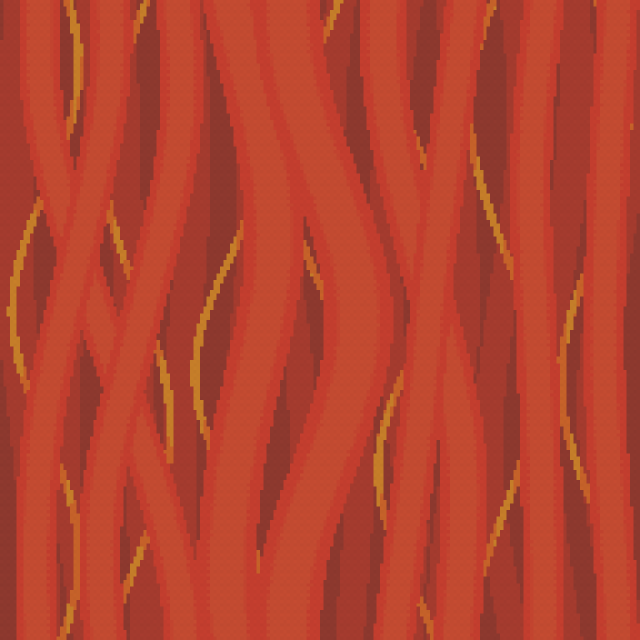
A Shadertoy shader for this pattern:

```glsl
// Woven red vertical roots with thin golden vines behind them, in coarse dithered cells
#define CELLS 192.0        // cells across the canvas
#define STRANDS 9          // thick roots in front
#define BACK_STRANDS 12    // dim roots behind
#define VINES 7            // thin golden vines
#define STRAND_HALF 0.032  // half width of a thin root
#define BACK_HALF 0.027
#define VINE_HALF 0.0066
#define CORE 0.6           // lit share of a root's width
#define WOBBLE 0.012
#define GRAIN 0.035

const float TAU = 6.2831853;
const vec3 LIT = vec3(0.76, 0.29, 0.19);
const vec3 RED = vec3(0.76, 0.24, 0.18);
const vec3 DIM = vec3(0.64, 0.23, 0.18);
const vec3 DARK = vec3(0.55, 0.22, 0.18);
const vec3 ORANGE = vec3(0.77, 0.38, 0.16);
const vec3 GOLD = vec3(0.77, 0.49, 0.16);

float hash(float n) { return fract(sin(n * 12.99 + 4.1) * 4375.85); }

// One-dimensional gradient noise, roughly -0.5 to 0.5
float noise(float x, float seed) {
    float cell = floor(x), f = fract(x);
    float a = (hash(cell + seed * 17.3) * 2.0 - 1.0) * f;
    float b = (hash(cell + 1.0 + seed * 17.3) * 2.0 - 1.0) * (f - 1.0);
    return mix(a, b, f * f * (3.0 - 2.0 * f));
}

// Ordered dither threshold, 0 to 1
float bayer2(vec2 a) {
    a = floor(a);
    return fract(a.x * 0.5 + a.y * a.y * 0.75);
}
float bayer4(vec2 a) { return bayer2(a * 0.5) * 0.25 + bayer2(a); }

// Centre and half width of a front root at height y
vec2 strand(int i, float y) {
    float n = float(i);
    float bulk = exp(-(n - 3.7) * (n - 3.7));
    // Some neighbours trade places from top to bottom
    int place = i % 5, group = 3 - i / 5;
    float shift = place == 0 ? float(group - 1) : (place < group ? -1.0 : 0.0);
    float x = 0.05 + 0.113 * (n + shift * smoothstep(0.0, 1.0, 1.0 - y));
    x += (0.012 + 0.045 * bulk) * cos(TAU * y + 0.5 * TAU + 0.8 * (n - 4.0));
    x += WOBBLE * noise(y * 3.0, n);
    return vec2(x, STRAND_HALF + 0.023 * bulk);
}

float backCentre(float n, float y) {
    float x = (n + 0.5) / float(BACK_STRANDS);
    return x + 0.022 * sin(TAU * (y * (0.6 + 0.5 * hash(n)) + hash(n + 31.0)))
             + 2.0 * WOBBLE * noise(y * 2.0, n + 40.0);
}

float vineCentre(float n, float y) {
    float x = (n + 0.5) / float(VINES);
    return x + 0.052 * sin(TAU * (y * (1.1 + 0.4 * hash(n + 7.0)) + hash(n + 53.0)));
}

vec3 scene(vec2 uv) {
    vec2 cell = floor(uv * CELLS);
    vec2 p = (cell + 0.5) / CELLS;
    float dither = bayer4(cell);
    vec3 col = DARK;

    // Dim roots, each with a dark seam along its sides
    for (int i = 0; i < BACK_STRANDS; i++) {
        float n = float(i);
        float width = BACK_HALF * (0.75 + 0.5 * hash(n + 11.0));
        float d = abs(p.x - backCentre(n, p.y)) - width;
        if (d < 0.005) col = d < 0.0 ? DIM : DARK;
    }

    // Front roots: nearest edge and shading of the topmost one
    float gap = 1.0;
    vec3 front = RED;
    for (int i = 0; i < STRANDS; i++) {
        vec2 s = strand(i, p.y);
        float d = abs(p.x - s.x);
        gap = min(gap, d - s.y);
        if (d < s.y) {
            float light = 1.0 - smoothstep(CORE - 0.1, CORE + 0.1, d / s.y);
            front = mix(RED, LIT, floor(light * 2.0 + dither) * 0.5);
        }
    }

    // Vines glow gold in the open and turn orange near a root
    for (int i = 0; i < VINES; i++) {
        float d = abs(p.x - vineCentre(float(i), p.y));
        if (d < VINE_HALF) col = gap > 0.014 ? GOLD : ORANGE;
    }

    if (gap < 0.0) col = front;
    return col * (1.0 + GRAIN * (dither - 0.47));
}

void mainImage(out vec4 fragColor, in vec2 fragCoord) {
    // Four samples soften the cell borders
    vec3 sum = vec3(0.0);
    for (int k = 0; k < 4; k++) {
        vec2 offset = vec2(k & 1, k >> 1) * 0.5 - 0.25;
        sum += scene((fragCoord + offset) / iResolution.xy);
    }
    fragColor = vec4(sum * 0.25, 1.0);
}
```
